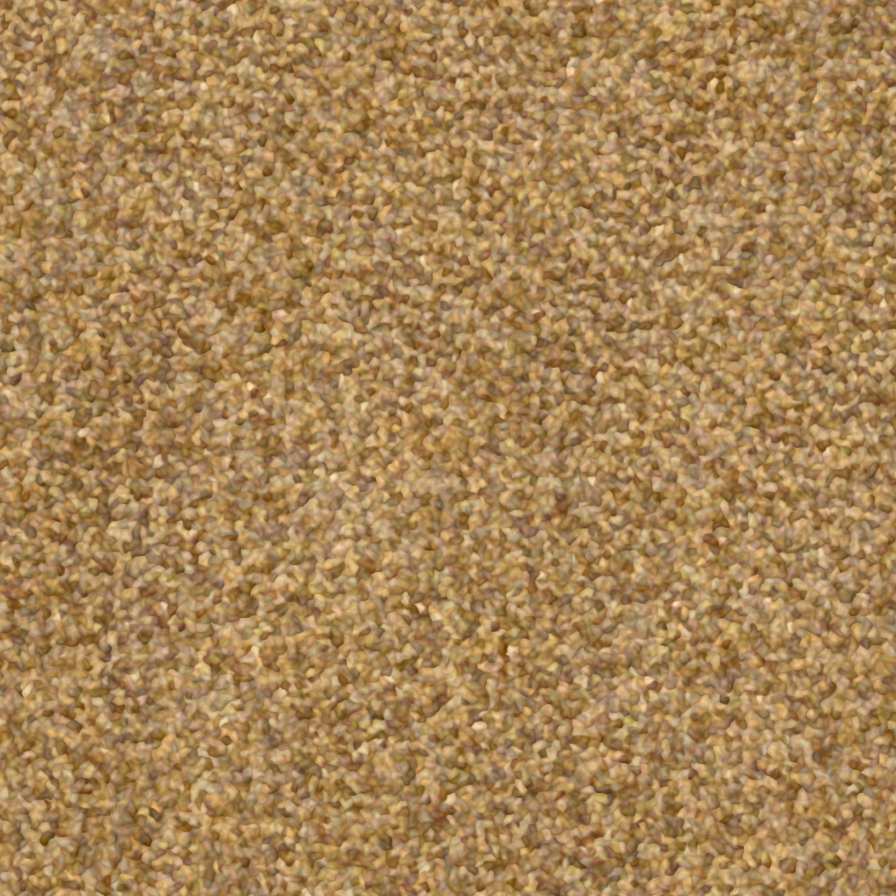
Reproduce this texture procedurally as a WebGL 2 fragment shader.

```glsl
#version 300 es
precision highp float;

// Coarse golden sand seen from above: jittered, randomly turned oval grains
// are blended by Gaussian weights, so each keeps its own tone and tint.
// Side light, dark gaps, fine noise and broad mottling finish the surface.

uniform vec2 u_resolution;
out vec4 outColor;

const float GRAINS_ACROSS = 122.0;
const float GRAIN_SHARPNESS = 6.5;
const vec3 SAND = vec3(0.660, 0.523, 0.342);
const vec3 LIGHT_AXIS = vec3(1.0, 1.02, 0.90);
const vec3 GOLD_AXIS = vec3(0.022, 0.0, -0.075);
const vec3 RED_AXIS = vec3(0.024, -0.018, -0.004);

float hash(vec2 p) {
  return fract(sin(dot(p, vec2(127.1, 311.7))) * 43758.5453);
}

vec3 hash3(vec2 p) {
  return vec3(hash(p), hash(p + 37.3), hash(p + 91.7));
}

mat2 rotation(float angle) {
  float c = cos(angle), s = sin(angle);
  return mat2(c, s, -s, c);
}

// Smooth value noise from -1 to 1
float noise(vec2 p) {
  vec2 cell = floor(p), f = fract(p);
  f = f * f * (3.0 - 2.0 * f);
  float low = mix(hash(cell), hash(cell + vec2(1, 0)), f.x);
  float high = mix(hash(cell + vec2(0, 1)), hash(cell + vec2(1, 1)), f.x);
  return 2.0 * mix(low, high, f.y) - 1.0;
}

// Blended grain tone, gold tint and red tint; w holds the grain coverage
vec4 grainField(vec2 p, float sharpness) {
  vec2 cell = floor(p);
  vec3 sum = vec3(0.0);
  float total = 0.0001;
  for (int y = -2; y <= 2; y++) {
    for (int x = -2; x <= 2; x++) {
      vec2 id = cell + vec2(x, y);
      vec3 place = hash3(id + 13.1);
      vec3 look = 2.0 * hash3(id + 171.9) - 1.0;
      vec2 offset = p - id - place.xy;
      vec2 local = rotation(6.2832 * place.z) * offset;
      float weight = exp(-sharpness * dot(local * local, vec2(0.65, 1.6)));

      // Upper left side is lit; a few grains are pale quartz
      float sideLight = 0.35 * dot(offset, vec2(-0.6, 0.8));
      float quartz = step(0.97, hash(id + 233.3));
      look.x += sideLight + 0.6 * quartz;
      look.y = mix(look.y, -0.5, quartz);
      sum += weight * look;
      total += weight;
    }
  }
  return vec4(sum / total, total);
}

vec3 sandColor(vec2 uv) {
  // A slight warp breaks up the ovals
  vec2 p = uv * GRAINS_ACROSS;
  p += 0.22 * vec2(noise(p * 1.3 + 5.0), noise(p * 1.3 + 60.0));
  vec4 grain = grainField(p, GRAIN_SHARPNESS);

  float gaps = min(grain.w, 0.9) - 3.08 / GRAIN_SHARPNESS;
  float fine = noise(uv * 190.0 + 17.0);
  float mottle = 0.5 * noise(uv * 9.0 + 3.0) + 0.6 * noise(uv * 27.0 + 41.0);
  float tone = 0.185 * grain.x + 0.12 * gaps + 0.05 * fine + 0.03 * mottle;
  float gold = grain.y + 0.2 * noise(uv * 14.0 + 80.0);

  return SAND + tone * LIGHT_AXIS + gold * GOLD_AXIS + grain.z * RED_AXIS;
}

void main() {
  vec2 uv = gl_FragCoord.xy / u_resolution.y;
  outColor = vec4(clamp(sandColor(uv), 0.0, 1.0), 1.0);
}
```
